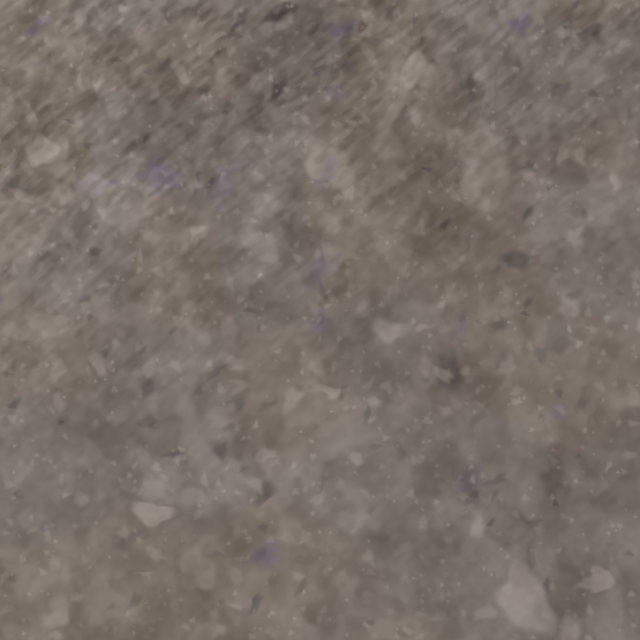
A Shadertoy shader for this texture:

```glsl
const vec3 MATRIX_WARM = vec3(0.468, 0.425, 0.388);
const vec3 MATRIX_GREY = vec3(0.466, 0.429, 0.407);
const vec3 PALE_STONE  = vec3(0.605, 0.565, 0.535);
const vec3 DARK_STONE  = vec3(0.325, 0.295, 0.290);
const vec3 VIOLET      = vec3(0.410, 0.365, 0.435);

const float LEAN          = 0.70;   // common direction of streaks and dark flakes
const float FULL_TURN     = 6.2832;
const float CLOUD_AMOUNT  = 0.050;
const float MOTTLE_AMOUNT = 0.075;
const float GRAIN_AMOUNT  = 0.070;
const float STREAK_AMOUNT = 0.095;
const float EDGE_WARP     = 0.012;

vec3 hash3(vec2 cell, float seed) {
    vec3 p = fract(vec3(cell.xyx + seed * 17.3) * vec3(0.1031, 0.1030, 0.0973));
    p += dot(p, p.yxz + 33.33);
    return fract((p.xxy + p.yzz) * p.zyx);
}

// Coordinates of p along axes turned by an angle
vec2 turned(vec2 p, float angle) {
    float c = cos(angle), s = sin(angle);
    return vec2(c * p.x + s * p.y, c * p.y - s * p.x);
}

// Soft cellular noise: random cell values blended by distance, centred on zero
float blotches(vec2 p, float seed) {
    vec2 cell = floor(p);
    float total = 0.0, weights = 0.0;
    for (int y = -1; y <= 1; y++)
    for (int x = -1; x <= 1; x++) {
        vec2 id = cell + vec2(x, y);
        vec3 h = hash3(id, seed);
        vec2 d = p - id - 0.15 - 0.7 * h.xy;
        float w = exp(-5.0 * dot(d, d));
        total += w * h.z;
        weights += w;
    }
    return total / weights - 0.5;
}

// Coverage by scattered stones; radii are in cells, turnRange varies the angle
float stones(vec2 p, float count, float density, vec2 radii, float stretch,
             float turnRange, float softness, float seed) {
    p *= count;
    vec2 cell = floor(p);
    float cover = 0.0;
    for (int y = -1; y <= 1; y++)
    for (int x = -1; x <= 1; x++) {
        vec2 id = cell + vec2(x, y);
        vec3 place = hash3(id, seed);
        vec3 form = hash3(id, seed + 5.0);
        if (place.z > density) continue;
        vec2 d = turned(p - id - 0.15 - 0.7 * place.xy, LEAN + turnRange * (form.x - 0.5));
        float aspect = mix(1.0, stretch, form.y);
        d *= vec2(inversesqrt(aspect), sqrt(aspect));
        float around = atan(d.y, d.x);
        float radius = mix(radii.x, radii.y, form.z * form.z);
        radius *= 1.0 + 0.14 * sin(3.0 * around + 40.0 * form.x)
                      + 0.08 * sin(5.0 * around + 40.0 * form.y);
        float strength = mix(0.35, 1.0, fract(form.x * 7.0 + form.z * 3.0));
        float body = 1.0 - smoothstep(1.0 - softness, 1.0 + softness, length(d) / radius);
        cover = max(cover, strength * body);
    }
    return cover;
}

void mainImage(out vec4 fragColor, in vec2 fragCoord) {
    vec2 uv = fragCoord / iResolution.xy;
    vec2 p = fragCoord / min(iResolution.x, iResolution.y);

    // Sharper detail towards the upper left
    float crisp = smoothstep(0.45, 1.2, uv.y + 0.35 * (1.0 - uv.x));

    // Ragged outlines
    vec2 q = p + EDGE_WARP * vec2(blotches(p * 38.0, 1.0), blotches(p * 38.0, 2.0));

    // Cloudy matrix with mottles, grain and slanted streaks
    vec3 color = mix(MATRIX_WARM, MATRIX_GREY, smoothstep(-0.2, 0.2, blotches(q * 6.0, 3.0)));
    float tone = CLOUD_AMOUNT * blotches(q * 5.0, 4.0)
               + MOTTLE_AMOUNT * blotches(q * 14.0, 5.0)
               + GRAIN_AMOUNT * blotches(q * 36.0, 6.0)
               + GRAIN_AMOUNT * mix(0.5, 0.9, crisp) * blotches(p * 85.0, 7.0);
    vec2 along = turned(p, LEAN) * vec2(45.0, 130.0);
    tone += STREAK_AMOUNT * mix(0.15, 1.0, crisp) * blotches(along, 8.0);
    tone += 0.014 * crisp;

    // Faint violet stains
    color = mix(color, VIOLET, 0.65 * stones(q, 9.0, 0.16, vec2(0.12, 0.26), 2.5, 2.0, 0.7, 11.0));

    // Dark flakes
    float dark = stones(q, 11.0, 0.20, vec2(0.12, 0.28), 2.8, 1.8, 0.45, 12.0);
    dark = max(dark, 0.75 * stones(q, 25.0, 0.20, vec2(0.12, 0.30), 2.5, 2.2, 0.6, 13.0));
    color = mix(color, DARK_STONE, 0.70 * dark);

    // Pale stones from broad to tiny
    float pale = stones(q, 7.0, 0.28, vec2(0.16, 0.36), 2.0, FULL_TURN, 0.20, 14.0);
    pale = max(pale, 0.75 * stones(q, 15.0, 0.30, vec2(0.16, 0.34), 2.0, FULL_TURN, 0.45, 15.0));
    pale = max(pale, 0.65 * stones(q, 34.0, 0.28, vec2(0.16, 0.34), 1.8, FULL_TURN, 0.60, 16.0));
    pale = max(pale, 0.65 * stones(p, 75.0, 0.14, vec2(0.18, 0.36), 1.6, FULL_TURN, 0.70, 17.0));
    color = mix(color, PALE_STONE, 0.80 * pale);

    fragColor = vec4(color + tone, 1.0);
}
```
